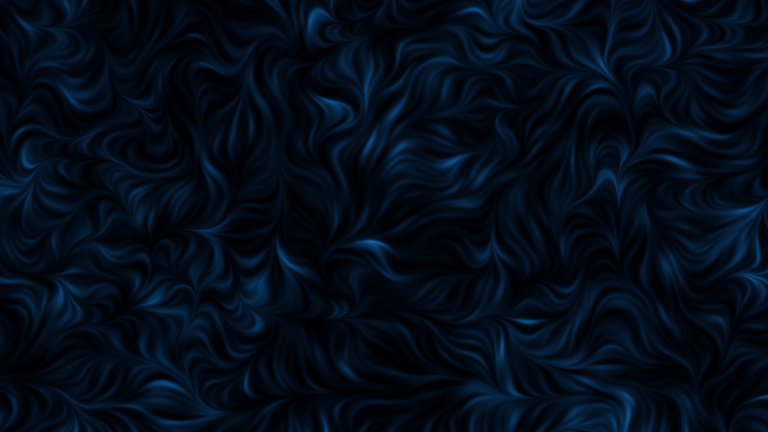
Write a WebGL 1 fragment shader that draws this texture.

```glsl
precision highp float;
// Dark blue fur: soft glowing strands that follow a smoothly turning flow field.
// Fine value noise is averaged along the flow line through each point (line
// integral convolution), then mapped by an exponential to a dark blue ramp.

uniform vec2 u_resolution;

#define STEPS 14            // samples on each side of the point
#define STRAND_REACH 0.068  // half length of a strand, in canvas heights
#define GRAIN_SCALE 86.0    // noise cells per height, sets strand width
#define FLOW_SCALE 3.6      // broad turns of the flow per height
#define FLOW_TURN 8.5       // radians spanned by the broad turns
#define CURL_SCALE 10.5     // small bends of the flow per height
#define CURL_TURN 4.2       // radians spanned by the small bends
#define PATCH_SCALE 7.0     // lighter and darker areas per height
#define PATCH_DEPTH 2.0     // strength of those areas
#define GLOW 0.100          // median brightness of the blue channel
#define CONTRAST 0.57       // exponent from strand signal to brightness
#define BLACK_LEVEL 0.014   // brightness cut off at the dark end

float hash(vec2 p) {
  vec3 q = fract(p.xyx * 0.1031);
  q += dot(q, q.yzx + 33.33);
  return fract((q.x + q.y) * q.z);
}

float valueNoise(vec2 p) {
  vec2 cell = floor(p);
  vec2 f = fract(p);
  vec2 s = f * f * (3.0 - 2.0 * f);
  float low = mix(hash(cell), hash(cell + vec2(1.0, 0.0)), s.x);
  float high = mix(hash(cell + vec2(0.0, 1.0)), hash(cell + 1.0), s.x);
  return mix(low, high, s.y);
}

// Unit direction of the fur at a point
vec2 flowDirection(vec2 p) {
  float angle = FLOW_TURN * valueNoise(p * FLOW_SCALE + 17.3)
              + CURL_TURN * valueNoise(p * CURL_SCALE + 61.7);
  return vec2(cos(angle), sin(angle));
}

// Walks one way along the flow; returns weighted grain and total weight
vec2 walkStrand(vec2 p, float way) {
  vec2 total = vec2(0.0);
  float stepLength = STRAND_REACH / float(STEPS);
  for (int i = 0; i < STEPS; i++) {
    p += way * stepLength * flowDirection(p);
    float t = (float(i) + 1.0) / float(STEPS);
    float weight = 0.5 + 0.5 * cos(3.14159 * t);
    total += weight * vec2(valueNoise(p * GRAIN_SCALE + 130.0), 1.0);
  }
  return total;
}

// Strand signal with mean near 0 and spread near 1
float strandSignal(vec2 p) {
  vec2 total = vec2(valueNoise(p * GRAIN_SCALE + 130.0), 1.0);
  total += walkStrand(p, 1.0) + walkStrand(p, -1.0);
  float spread = sqrt(0.0465 / (STRAND_REACH * GRAIN_SCALE));
  return (total.x / total.y - 0.5) / spread;
}

void main() {
  vec2 p = gl_FragCoord.xy / u_resolution.y;

  // Strands, with broad patches of light and shade
  float signal = 0.9 * strandSignal(p);
  signal += PATCH_DEPTH * (valueNoise(p * PATCH_SCALE + 211.0) - 0.5);

  // Dark blue ramp, slightly greener where it is brighter
  float blue = max(GLOW * exp(CONTRAST * signal) - BLACK_LEVEL, 0.0);
  vec3 color = vec3(0.09 * blue, max(0.58 * blue - 0.009, 0.0), blue);
  gl_FragColor = vec4(min(color, 1.0), 1.0);
}
```
